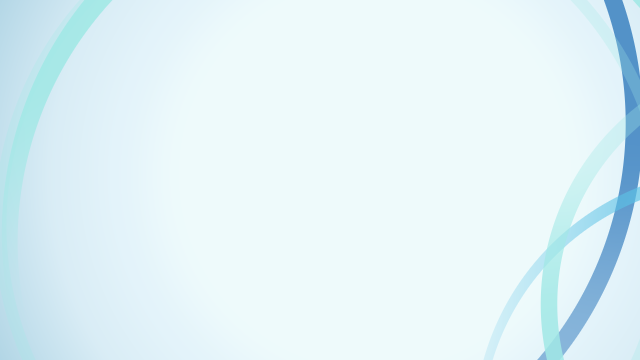
Reproduce this background procedurally as a Shadertoy shader.

```glsl
// Pale blue vignette framed by thin translucent ribbons in teal, cyan and blue.
// Each ribbon is the area between two circles, with an opacity that varies
// along its length; lengths are in canvas heights.

const vec3 CENTER_WHITE = vec3(0.932, 0.981, 0.986);
const vec3 ICE_BLUE     = vec3(0.890, 0.953, 0.980);
const vec3 MIST_BLUE    = vec3(0.850, 0.927, 0.962);
const vec3 HAZE_BLUE    = vec3(0.770, 0.880, 0.930);
const vec3 EDGE_BLUE    = vec3(0.700, 0.840, 0.900);
const vec3 TEAL         = vec3(0.630, 0.910, 0.900);
const vec3 CYAN         = vec3(0.360, 0.760, 0.900);
const vec3 DEEP_BLUE    = vec3(0.310, 0.560, 0.780);

// Antialiased disc coverage; circle holds center.xy and radius.
float disc(vec2 p, vec3 circle, float pixel) {
    float d = length(p - circle.xy) - circle.z;
    return clamp(0.5 - d / pixel, 0.0, 1.0);
}

// Coverage between an outer and an inner circle.
float ribbon(vec2 p, vec3 outer, vec3 inner, float pixel) {
    return disc(p, outer, pixel) * (1.0 - disc(p, inner, pixel));
}

// Linear ramp from 0 at a to 1 at b.
float ramp(float a, float b, float x) {
    return clamp((x - a) / (b - a), 0.0, 1.0);
}

// Radial gradient, bright in the middle and bluer with distance.
vec3 vignette(float r) {
    vec3 color = mix(CENTER_WHITE, ICE_BLUE, smoothstep(0.53, 0.74, r));
    color = mix(color, MIST_BLUE, ramp(0.729, 0.903, r));
    color = mix(color, HAZE_BLUE, ramp(0.903, 1.042, r));
    return mix(color, EDGE_BLUE, ramp(1.042, 1.157, r));
}

void mainImage(out vec4 fragColor, in vec2 fragCoord) {
    float pixel = 1.0 / iResolution.y;
    // Horizontal scale keeps the layout anchored to a 16:9 frame.
    vec2 p = fragCoord / iResolution.xy * vec2(16.0 / 9.0, 1.0);

    vec3 color = vignette(length(p - vec2(1.042, 0.514)));

    // Left teal arc, fading out toward the bottom.
    float leftArc = ribbon(p, vec3(1.035, 0.352, 1.030), vec3(1.035, 0.329, 0.986), pixel);
    color = mix(color, TEAL, leftArc * 0.88 * smoothstep(0.05, 0.80, p.y));

    // Right blue arc, lighter at its lower end.
    float blueArc = ribbon(p, vec3(0.738, 0.657, 1.048), vec3(0.738, 0.657, 1.000), pixel);
    color = mix(color, DEEP_BLUE, blueArc * mix(0.62, 0.97, smoothstep(0.0, 0.65, p.y)));

    // Faint teal arc in the upper right corner.
    float cornerArc = ribbon(p, vec3(0.926, 0.375, 0.942), vec3(0.926, 0.375, 0.908), pixel);
    color = mix(color, TEAL, cornerArc * 0.27);

    // Cyan arc, stronger toward the right edge.
    float cyanArc = ribbon(p, vec3(2.044, -0.196, 0.728), vec3(2.035, -0.204, 0.697), pixel);
    color = mix(color, CYAN, cyanArc * mix(0.17, 0.68, ramp(1.35, 1.778, p.x)));

    // Lower right teal arc, stronger toward the bottom.
    float lowerArc = ribbon(p, vec3(2.200, 0.155, 0.698), vec3(2.200, 0.155, 0.652), pixel);
    color = mix(color, TEAL, lowerArc * mix(0.85, 0.32, smoothstep(0.1, 0.65, p.y)));

    fragColor = vec4(color, 1.0);
}
```
